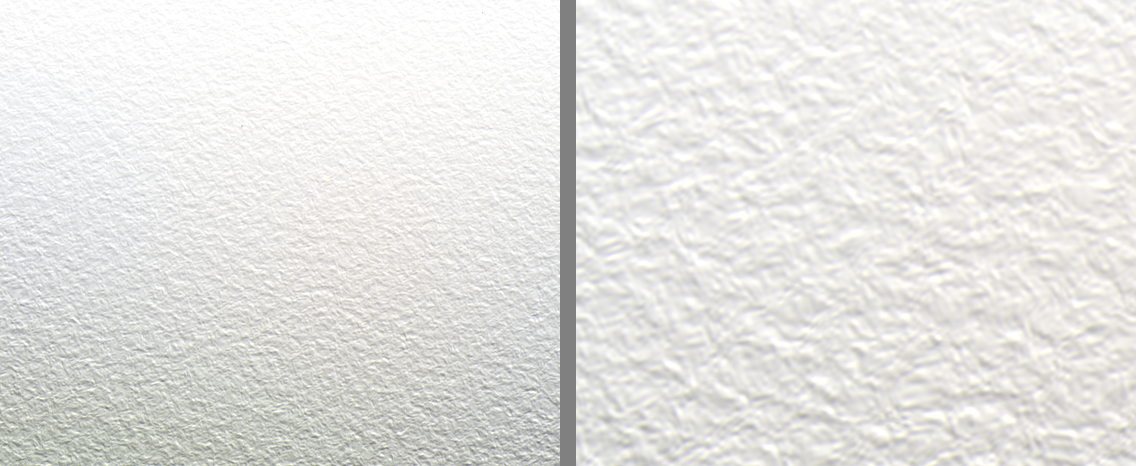
Left: the whole. Right: its middle third, enlarged.
This texture is drawn by a WebGL 1 fragment shader. Its source:

```glsl
precision highp float;
// Frosted, finely pebbled white surface under a soft light from above.
// Layered noise gives a height field; its slope towards the light shades the
// grains over a pale gradient, with slight colour fringes and a few specks.

uniform vec2 u_resolution;

const vec2 LIGHT_DIR = vec2(0.30, 0.95);
const vec3 WARM_TINT = vec3(0.010, 0.000, -0.012);
const vec3 COOL_TINT = vec3(-0.010, 0.000, 0.014);
const vec3 GREEN_TINT = vec3(-0.018, 0.006, -0.022);
const vec3 SHADE_TINT = vec3(0.003, 0.002, -0.012);

float hash(vec2 cell) {
  vec3 q = fract(vec3(cell.xyx) * 0.1031);
  q += dot(q, q.yzx + 33.33);
  return fract((q.x + q.y) * q.z);
}

float valueNoise(vec2 p) {
  vec2 cell = floor(p);
  vec2 f = fract(p);
  f = f * f * (3.0 - 2.0 * f);
  float low = mix(hash(cell), hash(cell + vec2(1.0, 0.0)), f.x);
  float high = mix(hash(cell + vec2(0.0, 1.0)), hash(cell + 1.0), f.x);
  return mix(low, high, f.y);
}

// Pebbled height: octaves turned against each other to hide the lattice.
float grainHeight(vec2 p) {
  mat2 turn = mat2(0.8, 0.6, -0.6, 0.8);
  vec2 q = p * vec2(68.0, 84.0) + 20.0;
  q += 0.6 * vec2(valueNoise(q * 0.6), valueNoise(q * 0.6 + 31.0));
  float height = 0.0;
  float amplitude = 0.5;
  for (int i = 0; i < 3; i++) {
    height += amplitude * valueNoise(q);
    q = turn * q * 1.85 + 17.0;
    amplitude *= 0.8;
  }
  return height;
}

// Positive where the surface faces the light, negative in its shade.
float relief(vec2 p, float reach) {
  return grainHeight(p) - grainHeight(p + LIGHT_DIR * reach);
}

// Soft round falloff about a centre.
float pool(vec2 p, vec2 centre, vec2 size) {
  vec2 d = (p - centre) / size;
  return exp(-dot(d, d));
}

// Rare small dark pits, one candidate per cell.
float specks(vec2 p, float density) {
  vec2 cell = floor(p * density);
  vec2 offset = 0.2 + 0.6 * vec2(hash(cell + 5.0), hash(cell + 11.0));
  float radius = 0.0015 + 0.0025 * hash(cell + 23.0);
  float dist = length(p - (cell + offset) / density);
  return step(0.95, hash(cell + 41.0)) * (1.0 - smoothstep(0.3 * radius, radius, dist));
}

// Light level falling off downwards and away from the bright column.
float lightLevel(vec2 uv) {
  float side = uv.x - 0.6;
  float t = clamp(uv.y - 0.28 * side * side + 0.01, 0.0, 1.0);
  return 0.995 - 0.25 * pow(1.0 - t, 1.55);
}

void main() {
  vec2 uv = gl_FragCoord.xy / u_resolution;
  vec2 p = gl_FragCoord.xy / u_resolution.y;

  // Broad gradient and its tints
  float level = lightLevel(uv);
  float shade = clamp((0.995 - level) / 0.24, 0.0, 1.0);
  vec3 color = level + SHADE_TINT * shade;
  color += WARM_TINT * pool(uv, vec2(0.66, 0.48), vec2(0.28, 0.35));
  color += COOL_TINT * pool(uv, vec2(0.0, 0.50), vec2(0.30, 0.30));
  color += COOL_TINT * 0.8 * pool(uv, vec2(1.0, 0.20), vec2(0.20, 0.40));
  color += GREEN_TINT * pool(uv, vec2(0.15, 0.0), vec2(0.55, 0.22));

  // Grain shading, stronger where the light is weaker
  float contrast = mix(0.14, 0.58, shade);
  float grain = relief(p, 0.004);
  float fringe = relief(p + vec2(0.0018, -0.0012), 0.004);
  color += contrast * vec3(grain, grain, mix(grain, fringe, 0.65));

  // Scattered pits
  color -= 0.18 * specks(p, 16.0) * smoothstep(0.3, 0.6, uv.y);

  gl_FragColor = vec4(clamp(color, 0.0, 1.0), 1.0);
}
```
